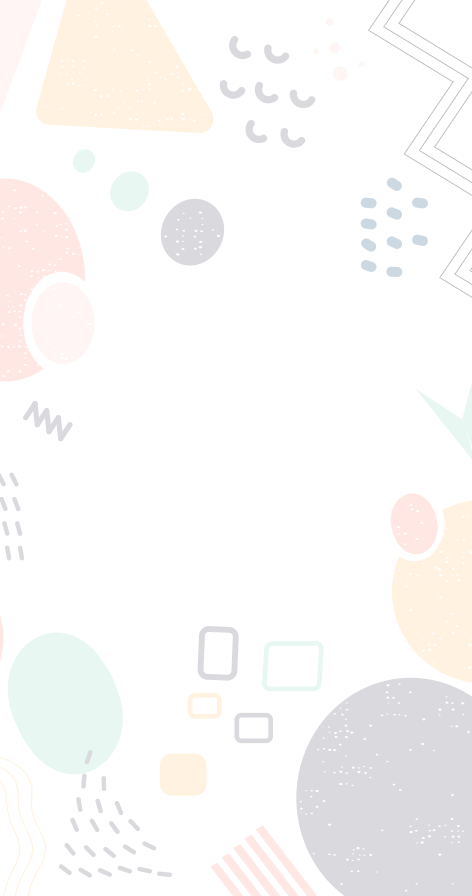
This background is drawn by a WebGL 2 fragment shader. Its source:

```glsl
#version 300 es
precision highp float;
// Pale abstract backdrop: soft pastel blobs, strokes and doodles around a white centre.
#define UNITS 768.0        // design units along the canvas height
#define GRAY vec3(0.85, 0.85, 0.87)
#define CREAM vec3(1.0, 0.95, 0.88)
#define MINT vec3(0.91, 0.97, 0.95)
#define PINK vec3(1.0, 0.91, 0.89)
#define BLUSH vec3(1.0, 0.96, 0.955)
#define BLUE vec3(0.80, 0.85, 0.89)
#define LINE_GRAY vec3(0.74)
#define SPECK_CELL 5.0
#define SPECK_CLUMP 25.0

uniform vec2 u_resolution;
out vec4 fragColor;

float unitsPerPixel;
vec3 color = vec3(1.0);

float hash(vec2 p) { return fract(sin(dot(p, vec2(127.1, 311.7))) * 43758.5453); }
mat2 rot(float a) { return mat2(cos(a), sin(a), -sin(a), cos(a)); }

void paint(float d, vec3 ink) {
  color = mix(color, ink, clamp(0.5 - d / unitsPerPixel, 0.0, 1.0));
}

// Ellipse whose outline can lean along the diagonal
float blob(vec2 p, vec2 c, vec2 r, float lean) {
  vec2 q = p - c;
  float k = length(q / r);
  float outline = 1.0 + lean * 2.0 * q.x * q.y / max(dot(q, q), 0.001);
  return k * (k - outline) / max(length(q / (r * r)), 0.0001);
}

float segment(vec2 p, vec2 a, vec2 b) {
  vec2 q = p - a, e = b - a;
  return length(q - e * clamp(dot(q, e) / dot(e, e), 0.0, 1.0));
}

float dash(vec2 p, vec2 c, float angle, float halfLength) {
  vec2 e = halfLength * vec2(cos(angle), sin(angle));
  return segment(p, c - e, c + e);
}

float edgeSide(vec2 p, vec2 a, vec2 b) { return (b.x - a.x) * (p.y - a.y) - (b.y - a.y) * (p.x - a.x); }

// Triangle with corners in clockwise order on screen
float triangle(vec2 p, vec2 a, vec2 b, vec2 c) {
  float d = min(segment(p, a, b), min(segment(p, b, c), segment(p, c, a)));
  float inside = min(edgeSide(p, a, b), min(edgeSide(p, b, c), edgeSide(p, c, a)));
  return inside > 0.0 ? -d : d;
}

float box(vec2 p, vec2 c, vec2 halfSize, float r) {
  vec2 q = abs(p - c) - halfSize + r;
  return length(max(q, 0.0)) + min(max(q.x, q.y), 0.0) - r;
}

// Clumped white grains
float speckles(vec2 p) {
  vec2 cell = floor(p / SPECK_CELL);
  float clump = hash(floor(p / SPECK_CLUMP) + 3.0);
  vec2 spot = 0.3 + 0.4 * vec2(hash(cell + 7.0), hash(cell + 19.0));
  float keep = step(hash(cell), clump > 0.68 ? 0.4 : 0.03);
  vec2 q = (fract(p / SPECK_CELL) - spot) * SPECK_CELL;
  return mix(9.0, length(q * vec2(0.8, 1.1)) - 0.5 - 0.6 * hash(cell + 31.0), keep);
}

void paintSpeckled(vec2 p, float d, vec3 ink) {
  paint(d, ink);
  paint(max(d + 3.0, speckles(p)), vec3(1.0));
}

void paintBlobs(vec2 p) {
  paint(dot(p - vec2(36, 0), vec2(0.937, 0.348)), BLUSH);
  paintSpeckled(p, triangle(p, vec2(43, 95), vec2(83, -49), vec2(171, 102)) - 12.0, CREAM);
  paintSpeckled(p, blob(p, vec2(4, 240), vec2(69, 87), 0.0), PINK);
  paint(blob(p, vec2(53, 277), vec2(33, 44), 0.0), vec3(1.0));
  paintSpeckled(p, blob(p, vec2(54, 277), vec2(27, 35), 0.0), BLUSH);
  paint(blob(p, vec2(72, 138), vec2(9.5, 10), -0.06), MINT);
  paint(blob(p, vec2(111, 164), vec2(16.5, 17), -0.05), MINT);
  paintSpeckled(p, blob(p, vec2(165, 199), vec2(27, 28.5), -0.04), GRAY);
  paint(blob(p, vec2(-9, 547), vec2(12, 30), 0.0), PINK);
  paint(blob(p, vec2(56, 603), vec2(48, 60), 0.1), MINT);
  paintSpeckled(p, blob(p, vec2(417, 507), vec2(81, 79), 0.0), CREAM);
  paint(blob(p, vec2(355, 449), vec2(26, 32), 0.0), vec3(1.0));
  paintSpeckled(p, blob(p, vec2(355, 449), vec2(20, 26), 0.05), PINK);
  paintSpeckled(p, blob(p, vec2(352, 684), vec2(98, 103), 0.0), GRAY);
  float leaf = triangle(p, vec2(356, 333), vec2(397, 360), vec2(408, 398));
  paint(min(leaf, triangle(p, vec2(396, 360), vec2(406, 322), vec2(412, 402))), MINT);
}

void paintBoxes(vec2 p) {
  paint(abs(box((p - vec2(187, 560)) * rot(0.04), vec2(0), vec2(14.5, 20.5), 6.0)) - 2.5, GRAY);
  paint(abs(box(p, vec2(251, 571) - vec2(0.06 * (p.y - 571.0), 0), vec2(23.5, 19.5), 5.0)) - 2.0, MINT);
  paint(abs(box(p, vec2(175.5, 605), vec2(12.5, 9), 4.0)) - 2.0, CREAM);
  paint(abs(box(p, vec2(217.5, 624), vec2(14.5, 11), 4.0)) - 2.0, GRAY);
  paint(box(p, vec2(157, 664), vec2(20, 18), 10.0), CREAM);
}

void paintLines(vec2 p) {
  for (int i = 0; i < 9; i++) {                       // nested zigzags
    vec2 bend = vec2(316, 26) + float(i / 3) * vec2(30.5, 106) + float(i % 3) * vec2(13, -3);
    float d = min(segment(p, bend, bend + vec2(42, -62)), segment(p, bend, bend + vec2(72, 44)));
    paint(d - 0.4, LINE_GRAY);
  }
  float hill = blob(p, vec2(-10, 725), vec2(45, 78), 0.0) + 4.0 * sin(p.y * 0.1 + 1.0);
  for (float k = 0.0; k < 3.0; k++) paint(abs(hill + 11.0 * k) - 0.5, CREAM);
  for (float k = 0.0; k < 5.0; k++) {                 // slanted stripes
    vec2 top = vec2(184, 742) + k * vec2(9.7, -8);
    paint(max(segment(p, top, top + vec2(61, 79)) - 3.5, dot(top - p, vec2(0.5, 0.87)) - 1.0), PINK);
  }
  vec2 last = vec2(22, 358);                          // squiggle
  for (float k = 1.0; k < 8.0; k++) {
    vec2 next = vec2(22, 358) + k * vec2(5, 3) + mod(k, 2.0) * vec2(3, -15);
    paint(segment(p, last, next) - 2.2, GRAY);
    last = next;
  }
}

void paintScatter(vec2 p) {
  for (int k = 0; k < 7; k++) {                       // hooks
    float row = float((k + 1) / 3), col = float((k + 1) % 3), turn = hash(vec2(k, 5));
    vec2 q = (p - vec2(178.0 + 30.0 * col + 22.0 * row, 35.0 + 38.0 * row + 4.0 * col)) * rot(0.35 + 0.6 * turn);
    float a = clamp(atan(q.y, q.x), 0.2, 2.9);
    if (q.y < 0.0) a = q.x > 0.0 ? 0.2 : 2.9;
    paint(length(q - 8.5 * vec2(cos(a), sin(a))) - 3.1, GRAY);
  }
  for (float k = -1.0; k < 2.0; k++) {                // small dots
    paint(length(p - vec2(287, 41) - k * vec2(4.5, 22)) - 4.7 - 1.5 * k, BLUSH);
    paint(length(p - vec2(290.5, 49.5) - k * vec2(19.5, 5.5)) - 3.5 * abs(k) + 1.0, BLUSH);
  }
  for (int k = 0; k < 10; k++) {                      // pebbles
    float col = float(k / 4), row = float(k % 4);
    vec2 c = vec2(316.0 + 22.0 * col, 174.0 - 16.0 * mod(col, 2.0) + (18.0 + 7.0 * col) * row);
    paint(dash(p, c, 0.6 * hash(vec2(k, 2)), 2.5) - 4.3, BLUE);
  }
  for (int k = 0; k < 8; k++) {                       // left dashes
    float col = float(k % 2), row = float(k / 2);
    paint(dash(p, vec2(1.0 + 11.0 * col + 2.0 * row, 411.0 + 21.0 * row), 1.1 + 0.1 * row, 4.5) - 1.9, GRAY);
  }
  for (float row = 0.0; row < 6.0; row++)             // fanning dashes
    for (float col = 0.0; col <= row; col++) {
      float shift = hash(vec2(row, col)) - 0.5;
      vec2 c = vec2(76.0 - 4.0 * row + 17.0 * col, 652.0 + 19.0 * row + 6.0 * shift);
      paint(dash(p, c, 1.9 - 0.25 * row - 0.11 * col, 4.5) - 1.9, GRAY);
    }
}

void main() {
  unitsPerPixel = UNITS / u_resolution.y;
  vec2 p = vec2(gl_FragCoord.x, u_resolution.y - gl_FragCoord.y) * unitsPerPixel;
  paintBlobs(p);
  paintBoxes(p);
  paintLines(p);
  paintScatter(p);
  fragColor = vec4(color, 1.0);
}
```
